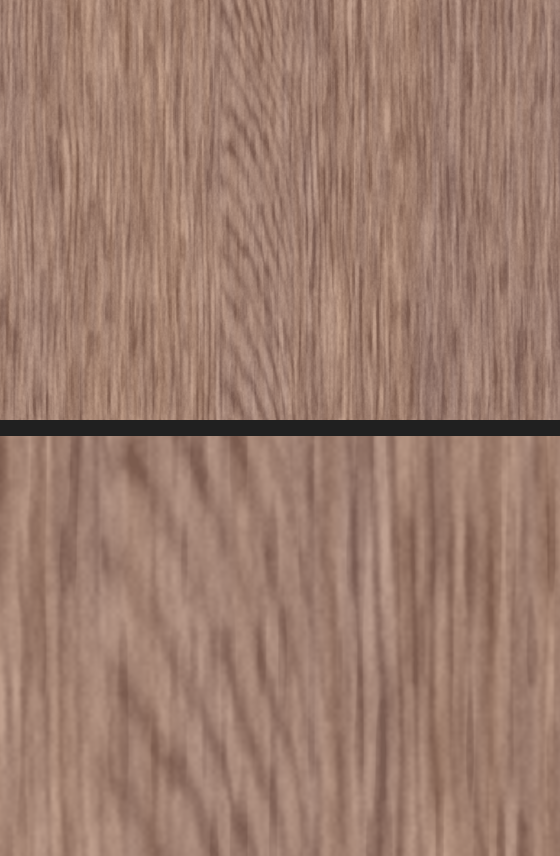
Top, the full canvas; bottom, a detail of the centre.
This texture is drawn by a WebGL 1 fragment shader. Its source:

```glsl
precision highp float;
uniform vec2 u_resolution;

const vec3 WOOD_MEAN = vec3(0.617, 0.492, 0.434);
const vec3 TONE_STEP = vec3(0.044, 0.044, 0.041);
const vec3 WARM_SHIFT = vec3(0.010, 0.002, -0.013);
const float LEFT_SEAM = 0.52;
const float RIGHT_SEAM = 0.932;

float hash(vec2 cell) {
  vec3 q = fract(vec3(cell.xyx) * 0.1031);
  q += dot(q, q.yzx + 33.33);
  return fract((q.x + q.y) * q.z);
}

// Smooth value noise, -1 to 1
float noise(vec2 p) {
  vec2 cell = floor(p);
  vec2 f = fract(p);
  f = f * f * (3.0 - 2.0 * f);
  float low = mix(hash(cell), hash(cell + vec2(1.0, 0.0)), f.x);
  float high = mix(hash(cell + vec2(0.0, 1.0)), hash(cell + 1.0), f.x);
  return 2.0 * mix(low, high, f.y) - 1.0;
}

// Noise stretched along the trunk; seed selects another pattern
float streaks(vec2 p, float across, float along, float seed) {
  return noise(p * vec2(across, along) + seed * vec2(17.3, 9.7));
}

// Soft window between two edges
float span(float x, float start, float end, float blur) {
  return smoothstep(start - blur, start + blur, x)
       * (1.0 - smoothstep(end - blur, end + blur, x));
}

// Nearly straight dark growth lines, uneven in spacing and strength
float growthLines(vec2 p) {
  float phase = p.x * 56.0 + 1.1 * streaks(p, 8.0, 1.6, 1.0)
              + 0.45 * streaks(p, 27.0, 6.0, 2.0);
  float strength = 0.65 + 0.5 * streaks(p, 19.0, 4.0, 3.0);
  float wave = 0.5 + 0.5 * sin(6.2832 * phase);
  return strength * (0.75 - 2.0 * wave * wave);
}

// Half arches that fall away from the seam and steepen into straight grain
float archBands(vec2 p, float seam) {
  float d = max(p.x - seam, 0.0);
  float slope = 0.9 + 1.6 * smoothstep(0.7, 1.0, p.y);
  float height = p.y + d * (slope + d * (5.0 + 24.0 * d));
  height += 0.02 * streaks(p, 9.0, 5.0, 4.0);
  height += 0.014 * streaks(p, 110.0, 9.0, 5.0);
  float phase = height * 10.5 + 0.5 * noise(p * 3.0);
  float wave = 0.5 + 0.5 * sin(6.2832 * phase);
  float strength = 0.85 + 0.35 * streaks(p, 12.0, 7.0, 6.0);
  return strength * (0.38 - wave * wave);
}

// Grain tone in steps around the mean
float grainTone(vec2 p) {
  vec2 g = p + vec2(0.005 * streaks(p, 5.0, 2.2, 7.0), 0.0);
  float arch = span(p.x, 0.525, 0.73, 0.005)
             * (1.0 - smoothstep(0.65, 0.735, p.x));
  float pale = span(p.x, 0.8, RIGHT_SEAM, 0.08);
  float pores = smoothstep(0.1, 0.65, streaks(g, 125.0, 13.0, 8.0));
  float flecks = smoothstep(0.15, 0.7, streaks(g, 110.0, 8.0, 9.0));

  float tone = 0.22 * streaks(g, 6.0, 1.0, 10.0);
  tone += (1.0 - 0.6 * arch) * 0.45 * streaks(g, 42.0, 3.0, 11.0);
  tone += (1.0 - 0.4 * arch) * 1.15 * streaks(g, 100.0, 8.0, 12.0);
  tone += (1.0 - 0.3 * arch) * 1.15 * streaks(g, 165.0, 15.0, 16.0);
  tone += (1.0 - arch) * 0.95 * growthLines(g);
  tone += arch * 2.4 * archBands(p, LEFT_SEAM);
  tone += 0.4 - 1.45 * pores;
  tone += pale * (1.9 * flecks - 0.35);
  tone += 0.55 * noise(p * vec2(230.0, 110.0)) + 0.3 * noise(p * 290.0);
  return tone;
}

// Broad shading of the boards beside the seams
float boardTone(vec2 p) {
  float board = 0.15 * span(p.x, 0.15, LEFT_SEAM, 0.06);
  board -= 0.2 * smoothstep(RIGHT_SEAM - 0.004, RIGHT_SEAM + 0.004, p.x);
  float patchTop = 0.66 + 0.03 * streaks(p, 60.0, 3.0, 13.0);
  float seamStrip = span(p.x, RIGHT_SEAM, 0.99, 0.008);
  board += seamStrip * mix(0.2, -0.55, span(p.y, patchTop, 0.8, 0.025));
  return board;
}

// Tan boards against pinker ones
float warmth(vec2 p) {
  float warm = 0.5 * span(p.x, 0.13, LEFT_SEAM, 0.06);
  warm += 0.5 * span(p.x, 0.76, 0.98, 0.04);
  warm -= 0.4 * smoothstep(0.96, 1.05, p.x);
  return warm + 0.4 * streaks(p, 11.0, 1.5, 14.0)
       + 0.6 * streaks(p, 70.0, 6.0, 15.0);
}

void main() {
  vec2 p = gl_FragCoord.xy / u_resolution.y;
  float tone = clamp(grainTone(p) + boardTone(p), -3.0, 3.0);
  vec3 color = WOOD_MEAN + TONE_STEP * tone + WARM_SHIFT * warmth(p);
  gl_FragColor = vec4(color, 1.0);
}
```
